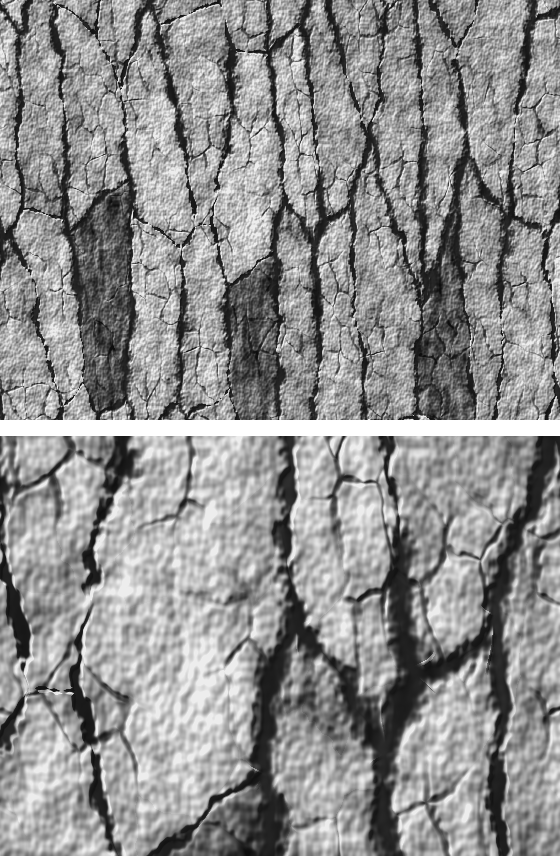
Top: the whole. Bottom: its middle third, enlarged.
This texture is drawn by a Shadertoy shader. Its source:

```glsl
// Weathered grey tree bark: tall plates split by dark, ragged vertical furrows.
// Stretched Voronoi cells give the plates and their smaller chips, gradient
// noise bends and roughens them, and a height difference lights the relief.

#define PLATE_SCALE vec2(9.0, 2.1)
#define CHIP_SCALE vec2(25.0, 13.0)
#define FURROW_WIDTH 0.015
#define CRACK_WIDTH 0.0045
#define SUNK_SHARE 0.15
#define GRAIN_SCALE 19.0
#define RELIEF 1.25
#define LIGHT_STEP vec2(-0.0015, 0.0021)
#define BARK_TONE 0.66
#define FURROW_TONE 0.12

// Integer hash of a lattice point, two values in 0..1
vec2 hash2(vec2 cell) {
    uvec2 v = uvec2(ivec2(cell) + 4096);
    v = v * 1664525u + 1013904223u;
    v.x += v.y * 1664525u;
    v.y += v.x * 1664525u;
    v ^= v >> 16u;
    v.x += v.y * 1664525u;
    v.y += v.x * 1664525u;
    v ^= v >> 16u;
    return vec2(v & 65535u) / 65535.0;
}

float cornerSlope(vec2 cell, vec2 offset) {
    float angle = 6.2832 * hash2(cell).x;
    return dot(vec2(cos(angle), sin(angle)), offset);
}

float gradientNoise(vec2 p) {
    vec2 i = floor(p), f = p - i;
    vec2 u = f * f * f * (f * (f * 6.0 - 15.0) + 10.0);
    vec2 e = vec2(1.0, 0.0);
    return mix(mix(cornerSlope(i, f), cornerSlope(i + e, f - e), u.x),
               mix(cornerSlope(i + e.yx, f - e.yx), cornerSlope(i + 1.0, f - 1.0), u.x), u.y);
}

float grain(vec2 p) {
    float sum = 0.0, amplitude = 0.5;
    p *= GRAIN_SCALE * vec2(1.0, 0.75);
    for (int i = 0; i < 4; i++) {
        sum += amplitude * gradientNoise(p);
        p = p * 2.08 + 17.3;
        amplitude *= 0.78;
    }
    return sum;
}

// Stretched Voronoi: x = canvas distance to the border, y = cell random,
// z = how upright that border is
vec3 cells(vec2 p, vec2 scale) {
    vec2 q = p * scale, base = floor(q), home = base, toHome = vec2(0.0);
    float nearest = 1e5;
    for (int k = 0; k < 9; k++) {
        vec2 cell = base + vec2(k % 3 - 1, k / 3 - 1);
        vec2 r = cell + 0.1 + 0.8 * hash2(cell) - q;
        if (dot(r, r) < nearest) {
            nearest = dot(r, r);
            home = cell;
            toHome = r;
        }
    }
    vec2 border = vec2(1e5, 1.0);
    for (int k = 0; k < 25; k++) {
        if (k == 12) continue;
        vec2 cell = home + vec2(k % 5 - 2, k / 5 - 2);
        vec2 r = cell + 0.1 + 0.8 * hash2(cell) - q;
        vec2 n = normalize(r - toHome);
        float stretch = length(n * scale);
        float d = dot(0.5 * (r + toHome), n) / stretch;
        if (d < border.x) border = vec2(d, abs(n.x) * scale.x / stretch);
    }
    return vec3(border.x, hash2(home + 71.0).x, border.y);
}

// Lean and bend the grain of the wood
vec2 bend(vec2 p) {
    p.x += 0.07 * p.y * (1.0 - p.x);
    p.x += 0.035 * gradientNoise(p * vec2(4.0, 2.5));
    p += 0.016 * vec2(gradientNoise(p * vec2(15.0, 10.0)), 2.0 * gradientNoise(p * 11.0 + 31.0));
    return p + 0.006 * vec2(gradientNoise(p * 42.0 + 7.0), gradientNoise(p * 42.0 + 53.0));
}

// Height of the bark; tone receives its unlit brightness
float barkHeight(vec2 p, out float tone) {
    vec2 q = bend(p);
    float rough = grain(p);
    float streak = gradientNoise(q * vec2(65.0, 9.0));

    // Plates, some of them sunk, between furrows of changing width
    vec3 plate = cells(q, PLATE_SCALE);
    float furrow = FURROW_WIDTH * mix(0.4, 1.0, plate.z)
        * mix(0.3, 1.15, smoothstep(-0.3, 0.4, gradientNoise(q * vec2(6.0, 3.0) + 9.0)));
    float rise = smoothstep(0.1 * furrow, furrow, plate.x + 0.014 * rough);
    float sunk = 1.0 - smoothstep(SUNK_SHARE - 0.02, SUNK_SHARE + 0.02, plate.y);

    // Chips: thin cracks that fade in and out
    vec3 chip = cells(q + 0.006 * rough, CHIP_SCALE);
    float crack = 1.0 - smoothstep(0.0, CRACK_WIDTH, chip.x + 0.004 * rough);
    crack *= smoothstep(-0.25, 0.35, gradientNoise(q * vec2(13.0, 8.0) + 23.0));

    float body = BARK_TONE + 0.16 * (plate.y - 0.5) + 0.08 * (chip.y - 0.5);
    body += 0.16 * gradientNoise(p * vec2(3.0, 1.5) + 5.0);
    body *= mix(0.82, 1.0, smoothstep(0.0, 0.03, plate.x));
    body = mix(body, 0.33 + 0.3 * streak, sunk);
    body *= 1.0 - 0.5 * crack;
    tone = mix(FURROW_TONE + 0.08 * streak, body + 0.4 * rough, rise);
    return rise * mix(0.7, 0.35, sunk) - 0.22 * crack + rough * mix(0.35, 1.0, rise) + 0.12 * streak;
}

void mainImage(out vec4 fragColor, in vec2 fragCoord) {
    vec2 p = fragCoord / iResolution.y;
    float tone, unusedTone;
    float here = barkHeight(p, tone);
    float towardLight = barkHeight(p + LIGHT_STEP, unusedTone);
    float slope = clamp(here - towardLight, -0.25, 0.25);
    float grey = tone + RELIEF * slope * smoothstep(0.0, 0.5, tone);
    fragColor = vec4(vec3(clamp(grey, 0.05, 0.93)), 1.0);
}
```
